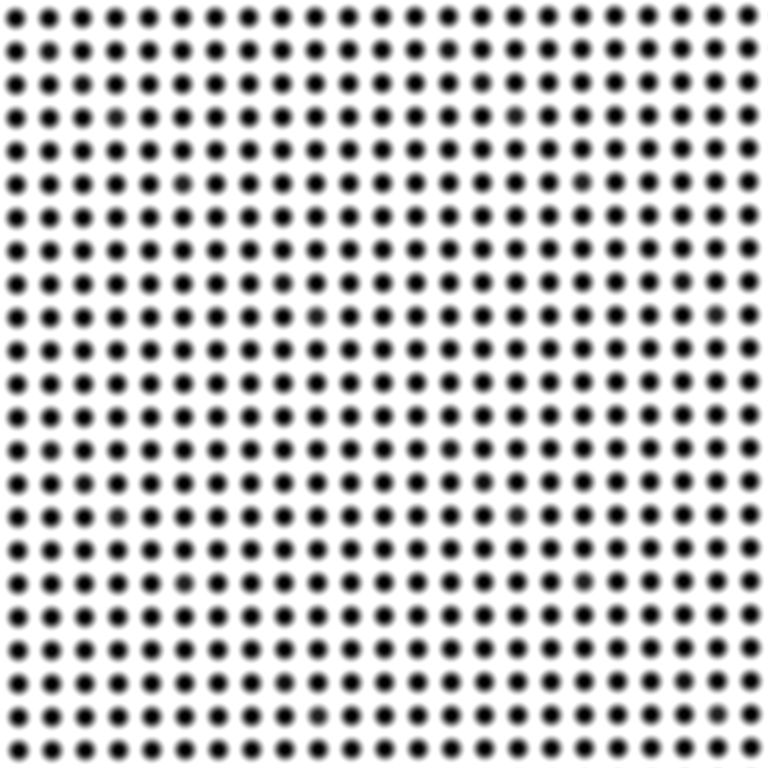
A WebGL 1 fragment shader for this pattern:

```glsl
precision highp float;
// Soft black dots on white in a slightly tilted 23 by 23 grid, with faded dots along diagonals.

uniform vec2 u_resolution;

const vec3 PAPER = vec3(1.0);
const vec3 INK = vec3(0.0);
const vec2 GRID_CENTRE = vec2(0.4992, 0.5014); // centre of the middle dot
const float PITCH = 0.04334;                   // dot spacing, in canvas units
const float TILT = 0.0042;                     // counterclockwise, in radians
const float CORE_RADIUS = 0.07;                // solid ink ends, in pitches
const float HALO_RADIUS = 0.455;               // ink vanishes, in pitches
const float MIDDLE_INDEX = 11.0;               // column and row of the middle dot
const float FADE_PERIOD = 12.0;                // dots before the fading repeats
const float STRONG_FADE = 0.12;
const float FAINT_FADE = 0.05;

// Turns a point clockwise, undoing the tilt of the grid.
vec2 untilt(vec2 p, float angle) {
  float c = cos(angle);
  float s = sin(angle);
  return vec2(c * p.x + s * p.y, c * p.y - s * p.x);
}

// One when two whole numbers are equal, zero otherwise.
float same(float a, float b) {
  return 1.0 - step(0.5, abs(a - b));
}

// Ink lost by a dot; only dots on the repeating diagonals are worn.
float inkFade(vec2 id) {
  vec2 place = mod(vec2(MIDDLE_INDEX + id.x, MIDDLE_INDEX - id.y) + 0.5, FADE_PERIOD);
  float k = floor(place.x);
  float strong = same(k, 3.0) + same(k, 5.0) + same(k, 9.0);
  float faint = same(k, 1.0) + same(k, 2.0) + same(k, 8.0);
  return same(k, floor(place.y)) * (STRONG_FADE * strong + FAINT_FADE * faint);
}

void main() {
  vec2 uv = gl_FragCoord.xy / min(u_resolution.x, u_resolution.y);

  // Grid cell and position around its dot
  vec2 grid = untilt(uv - GRID_CENTRE, TILT) / PITCH;
  vec2 id = floor(grid + 0.5);
  float radius = length(grid - id);

  // Blurred dot
  float ink = 1.0 - smoothstep(CORE_RADIUS, HALO_RADIUS, radius);
  ink *= 1.0 - inkFade(id);

  gl_FragColor = vec4(mix(PAPER, INK, ink), 1.0);
}
```
